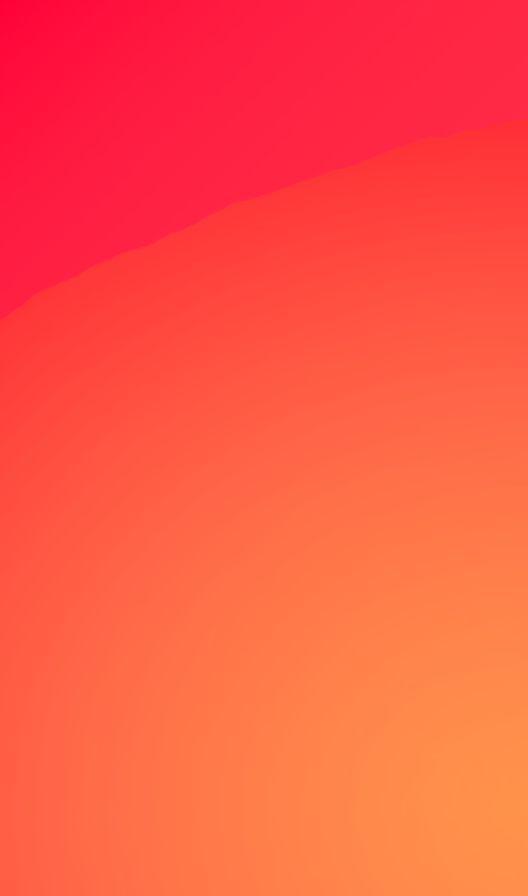
A Shadertoy shader for this background:

```glsl
// A warm sunset gradient: an orange glow low on the right fades through coral
// to crimson. Distance from the glow sets the colour; noise stretched along the
// rings adds faint brushed streaks, and a ragged edge bounds the crimson band.

#define GLOW_CENTER vec2(1.0, 0.095)
#define GLOW_SCALE vec2(0.506, 1.0)
#define EDGE_ROUGHNESS 0.018
#define STREAK_STRENGTH 0.010
#define STREAK_SCALE vec2(5.0, 75.0)
#define RING_STEP 0.022
#define RING_AMOUNT 0.4

// Sine-free hash of a lattice point
float hash(vec2 p) {
    vec3 q = fract(vec3(p.xyx) * 0.1031);
    q += dot(q, q.yzx + 33.33);
    return fract((q.x + q.y) * q.z);
}

float noise(vec2 p) {
    vec2 cell = floor(p), f = fract(p);
    f = f * f * (3.0 - 2.0 * f);
    return mix(mix(hash(cell), hash(cell + vec2(1, 0)), f.x),
               mix(hash(cell + vec2(0, 1)), hash(cell + vec2(1, 1)), f.x), f.y);
}

// Layered noise, centred on zero
float fbm(vec2 p) {
    float sum = 0.0, weight = 0.5;
    for (int i = 0; i < 4; i++) {
        sum += weight * (noise(p) - 0.5);
        p = p * 2.03 + 17.0;
        weight *= 0.5;
    }
    return sum;
}

// Orange at the centre to scarlet at the rim
vec3 glowColor(float r) {
    return vec3(1.0, 0.575 - 0.2 * r - 0.4 * r * r, 0.295 - 0.19 * r * r * r);
}

// Pure red in the upper left corner, softening towards rose
vec3 crimsonColor(vec2 uv) {
    float softness = 1.0 - exp(-3.5 * (0.55 * uv.x + 1.0 - uv.y));
    return vec3(1.0, 0.18 * softness, 0.22 + 0.055 * softness);
}

void mainImage(out vec4 fragColor, in vec2 fragCoord) {
    vec2 uv = fragCoord / iResolution.xy;
    float pixel = 1.0 / iResolution.y;

    // Rings around the glow, slightly wavy
    vec2 offset = (uv - GLOW_CENTER) * GLOW_SCALE;
    float radius = length(offset);
    float angle = atan(offset.y, -offset.x);
    float wavyRadius = radius + 0.012 * fbm(uv * vec2(9.0, 16.0));

    // Soft terraces: each step rises quickly, then rests
    float ring = wavyRadius / RING_STEP;
    float terrace = (floor(ring) + smoothstep(0.3, 0.7, fract(ring))) * RING_STEP;
    vec3 color = glowColor(mix(radius, terrace, RING_AMOUNT));

    // Brushed streaks following the rings
    color.g += STREAK_STRENGTH * fbm(vec2(angle, wavyRadius) * STREAK_SCALE);

    // Crimson band above a ragged, sagging edge
    float depth = 0.355 - 0.33 * uv.x + 0.105 * uv.x * uv.x;
    float edge = 1.0 - depth + EDGE_ROUGHNESS * fbm(uv * vec2(14.0, 22.0));
    float band = smoothstep(-1.5 * pixel, 1.5 * pixel, uv.y - edge);
    color = mix(color, crimsonColor(uv), band);

    fragColor = vec4(clamp(color, 0.0, 1.0), 1.0);
}
```
